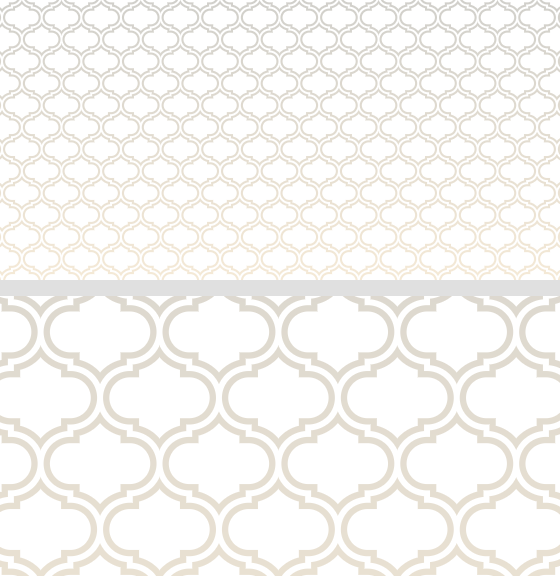
Top, the full canvas; bottom, a detail of the centre.
A Shadertoy shader for this pattern:

```glsl
// Lengths are fractions of the canvas height
#define HALF_TILE vec2(0.07077, 0.0784)
#define FIRST_CENTER vec2(0.0781, 0.9375)
#define LINE_INSET 0.0073
#define LINE_WIDTH 0.0075
#define TOP_COLOR vec3(0.82, 0.815, 0.795)
#define BOTTOM_COLOR vec3(0.96, 0.915, 0.84)
#define PAPER_COLOR vec3(1.0)

// Signed distance to one quadrant of a lantern tile: a wide lobe plus an ogee neck
float lanternDistance(vec2 p) {
    float radius = 0.5 * HALF_TILE.x;
    float lobe = length(vec2(max(p.x - radius, 0.0), p.y)) - radius;
    float ogee = radius - length(p - vec2(radius, HALF_TILE.y));
    float neck = max(p.x - radius, ogee);
    return min(lobe, neck);
}

// Tiles in a staggered lattice: rows alternate by half a period
float latticeDistance(vec2 p) {
    vec2 period = 2.0 * HALF_TILE;
    vec2 folded = abs(mod(p + HALF_TILE, period) - HALF_TILE);
    return min(lanternDistance(folded), lanternDistance(HALF_TILE - folded));
}

void mainImage(out vec4 fragColor, in vec2 fragCoord) {
    vec2 uv = fragCoord / iResolution.y;
    float pixel = 1.0 / iResolution.y;

    // Outline set inside each tile, leaving a pale gap between neighbours
    float tile = latticeDistance(uv - FIRST_CENTER);
    float outline = abs(tile + LINE_INSET) - 0.5 * LINE_WIDTH;
    float coverage = clamp(0.5 - outline / pixel, 0.0, 1.0);

    // Line colour fades from warm cream at the foot to grey at the head
    vec3 lineColor = mix(BOTTOM_COLOR, TOP_COLOR, uv.y);
    fragColor = vec4(mix(PAPER_COLOR, lineColor, coverage), 1.0);
}
```
